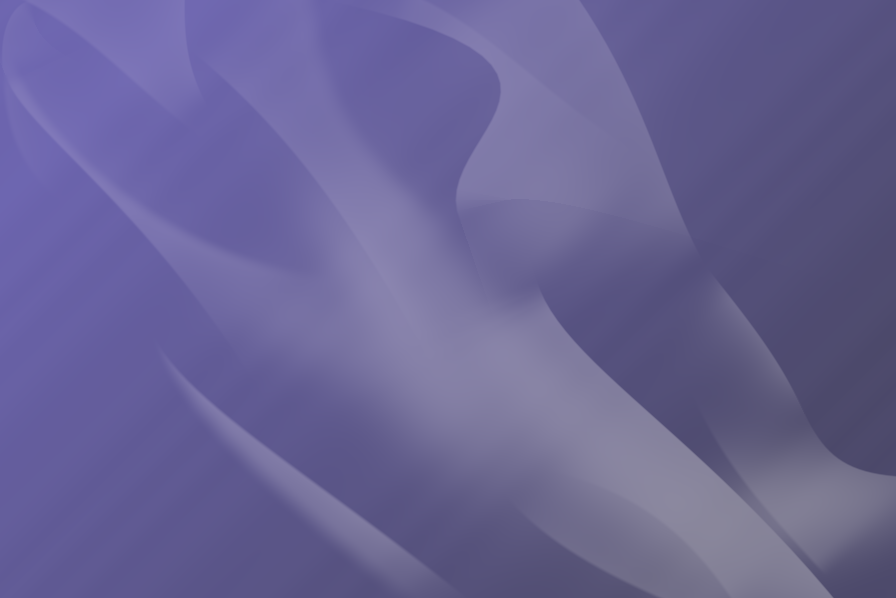
Write a Shadertoy shader that draws this background.

```glsl
// Translucent violet veils folding diagonally across a dusk gradient.
// Each fold is a cubic curve lit on one side: crisp at the rim, fading inward.
// Rotated soft glows fill the broad folds; all light blends over the gradient.

#define CANVAS vec2(7.68, 5.12)
#define SEGMENTS 24
#define GAIN 1.0
#define SHEEN 0.004
#define DUSK_LEFT vec3(0.425, 0.395, 0.685)
#define DUSK_RIGHT vec3(0.300, 0.288, 0.420)
#define SILK_LEFT vec3(0.57, 0.54, 0.76)
#define SILK_RIGHT vec3(0.64, 0.63, 0.69)

vec2 bezier(vec2 a, vec2 b, vec2 c, vec2 d, float t) {
    float s = 1.0 - t;
    return s*s*s*a + 3.0*s*s*t*b + 3.0*s*t*t*c + t*t*t*d;
}

// Signed distance (positive on the right of travel) and curve parameter.
vec2 curve(vec2 p, vec2 a, vec2 b, vec2 c, vec2 d) {
    float best = 1e9, side = 1.0, along = 0.0;
    vec2 from = a;
    for (int i = 1; i <= SEGMENTS; i++) {
        vec2 to = bezier(a, b, c, d, float(i) / float(SEGMENTS));
        vec2 dir = to - from, v = p - from;
        float h = clamp(dot(v, dir) / dot(dir, dir), 0.0, 1.0);
        vec2 gap = v - h * dir;
        float dist = dot(gap, gap);
        if (dist < best) {
            best = dist;
            side = dir.x * v.y - dir.y * v.x < 0.0 ? -1.0 : 1.0;
            along = (float(i - 1) + h) / float(SEGMENTS);
        }
        from = to;
    }
    return vec2(side * sqrt(best), along);
}

float inside(float dist, float soft) {
    float w = max(soft, CANVAS.y / iResolution.y);
    return smoothstep(-w, w, dist);
}

// Light beside a curve, tapered towards both ends.
float veil(vec2 e, float soft, float width, float fadeIn, float fadeOut) {
    float taper = smoothstep(0.0, fadeIn, e.y) * smoothstep(0.0, fadeOut, 1.0 - e.y);
    return inside(e.x, soft) * exp(-max(e.x, 0.0) / width) * taper;
}

float glow(vec2 p, vec2 center, float angle, vec2 radius) {
    float c = cos(angle), s = sin(angle);
    vec2 q = mat2(c, -s, s, c) * (p - center) / radius;
    return exp(-dot(q, q));
}

// Leaf-shaped fold at the upper left and the sail beneath it.
float leftFolds(vec2 p) {
    vec2 crest = curve(p, vec2(1.75, 1.2), vec2(1.1, 0.7), vec2(0.7, 0.2), vec2(0.1, -0.05));
    vec2 cheek = curve(p, vec2(0.05, 0.75), vec2(-0.05, 0.3), vec2(0.1, 0.0), vec2(0.3, 0.0));
    vec2 rim = curve(p, vec2(0.05, 0.4), vec2(0.2, 1.1), vec2(1.5, 2.35), vec2(3.0, 2.4));
    vec2 hem = curve(p, vec2(2.2, 3.3), vec2(1.2, 1.7), vec2(0.2, 1.1), vec2(0.05, 0.65));
    vec2 flap = curve(p, vec2(0.6, 1.8), vec2(0.1, 1.4), vec2(0.05, 1.0), vec2(0.03, 0.6));
    vec2 sailBack = curve(p, vec2(3.4, 5.2), vec2(2.2, 4.2), vec2(1.2, 3.4), vec2(1.27, 2.6));
    vec2 sailFront = curve(p, vec2(1.28, 2.8), vec2(1.5, 3.4), vec2(2.6, 4.0), vec2(4.1, 5.2));
    float light = 0.45 * veil(crest, 0.02, 0.35, 0.4, 0.1);
    light += 0.3 * veil(cheek, 0.01, 0.25, 0.3, 0.3);
    light += 0.6 * veil(rim, 0.07, 0.3, 0.2, 0.3) * inside(hem.x, 0.02);
    light += 0.3 * veil(hem, 0.01, 0.25, 0.5, 0.1);
    light += 0.25 * veil(flap, 0.03, 0.2, 0.6, 0.15) * inside(-hem.x, 0.02);
    light += 0.9 * veil(sailFront, 0.02, 0.45, 0.15, 0.25) * smoothstep(0.0, 0.22, sailBack.x);
    return light;
}

// Ridge, dark hollow and outer veil across the top.
float upperFolds(vec2 p) {
    vec2 pleat = curve(p, vec2(1.6, -0.3), vec2(1.55, 0.3), vec2(1.6, 0.6), vec2(1.8, 0.95));
    vec2 ridge = curve(p, vec2(3.8, 3.3), vec2(3.0, 1.8), vec2(2.4, 1.05), vec2(1.6, 0.4));
    vec2 slope = curve(p, vec2(2.65, -0.4), vec2(2.6, 0.9), vec2(3.2, 1.5), vec2(4.0, 2.1));
    vec2 hollow = curve(p, vec2(3.95, 1.9), vec2(3.6, 1.15), vec2(5.65, 0.55), vec2(2.55, -0.05));
    vec2 drape = curve(p, vec2(3.4, -0.1), vec2(4.2, 0.2), vec2(4.6, 0.8), vec2(5.6, 1.4));
    vec2 outer = curve(p, vec2(4.5, -0.6), vec2(5.55, 0.6), vec2(5.6, 1.5), vec2(6.05, 2.28));
    float light = 0.45 * veil(pleat, 0.01, 0.4, 0.05, 0.4);
    light += 0.4 * veil(ridge, 0.015, 0.45, 0.4, 0.2);
    light += 0.35 * veil(slope, 0.12, 0.4, 0.1, 0.3);
    light += 0.6 * veil(hollow, 0.012, 0.6, 0.15, 0.3);
    float beyond = inside(hollow.x, 0.012);
    light += 0.25 * veil(drape, 0.02, 0.5, 0.1, 0.5) * beyond;
    light += 0.5 * veil(outer, 0.01, 0.8, 0.1, 0.25);
    float valley = smoothstep(-0.2, 0.2, dot(p - vec2(4.85, 2.15), vec2(0.7, 0.7)));
    light += 0.45 * glow(p, vec2(4.7, 1.75), 0.6, vec2(0.7, 0.6)) * beyond * (1.0 - valley);
    return light;
}

// Bright central body, its lower flaps and the fold at the right.
float lowerFolds(vec2 p) {
    vec2 body = curve(p, vec2(4.6, 2.4), vec2(4.8, 3.1), vec2(6.0, 3.7), vec2(7.25, 5.25));
    vec2 flap = curve(p, vec2(6.5, 5.45), vec2(5.4, 5.05), vec2(4.7, 4.7), vec2(4.3, 4.2));
    vec2 crease = curve(p, vec2(6.5, 5.5), vec2(6.0, 4.6), vec2(5.5, 4.2), vec2(4.6, 4.0));
    vec2 shoulder = curve(p, vec2(6.05, 2.28), vec2(6.5, 2.85), vec2(6.7, 3.1), vec2(6.95, 3.65));
    vec2 tail = curve(p, vec2(6.9, 3.55), vec2(7.12, 4.0), vec2(7.35, 4.12), vec2(8.2, 4.08));
    vec2 tuck = curve(p, vec2(7.1, 4.95), vec2(6.6, 4.4), vec2(6.2, 4.0), vec2(5.9, 3.3));
    float within = inside(body.x, 0.01);
    float light = 0.75 * veil(body, 0.01, 0.6, 0.15, 0.01);
    light += 0.7 * within * glow(p, vec2(5.3, 3.95), 0.62, vec2(1.8, 0.45));
    light += 0.5 * within * glow(p, vec2(4.2, 2.85), 0.8, vec2(0.9, 0.3));
    light += 0.4 * veil(flap, 0.02, 0.5, 0.2, 0.4) * within;
    light += 0.3 * veil(crease, 0.02, 0.4, 0.2, 0.5) * within;
    light += 0.5 * veil(shoulder, 0.01, 0.22, 0.2, 0.4);
    float behind = (1.0 - within) * inside(tail.x, 0.01);
    light += 0.3 * veil(tuck, 0.02, 0.5, 0.1, 0.5) * behind;
    light += 0.75 * glow(p, vec2(7.0, 4.3), -0.25, vec2(1.0, 0.42)) * behind;
    return light;
}

void mainImage(out vec4 fragColor, in vec2 fragCoord) {
    vec2 uv = fragCoord / iResolution.xy;
    vec2 p = vec2(uv.x, 1.0 - uv.y) * CANVAS;
    float dusk = clamp(dot(p, vec2(0.115, 0.11)) - 0.2, 0.0, 1.0);
    float light = leftFolds(p) + upperFolds(p) + lowerFolds(p);

    // Soft glows along the central sweep.
    light += 0.75 * glow(p, vec2(3.2, 2.35), 0.95, vec2(0.75, 0.28));
    light += 0.7 * glow(p, vec2(3.65, 3.25), 0.85, vec2(1.0, 0.45));
    light += 0.45 * glow(p, vec2(3.4, 1.9), 0.8, vec2(0.6, 0.25));
    light += 0.4 * glow(p, vec2(2.6, 2.8), 0.5, vec2(0.7, 0.35));

    vec3 color = mix(DUSK_LEFT, DUSK_RIGHT, dusk);
    color += SHEEN * sin(9.0 * (p.x + p.y) + 2.0 * sin(2.3 * (p.x + p.y)));
    color = mix(color, mix(SILK_LEFT, SILK_RIGHT, dusk), 1.0 - exp(-GAIN * light));
    fragColor = vec4(color, 1.0);
}
```
